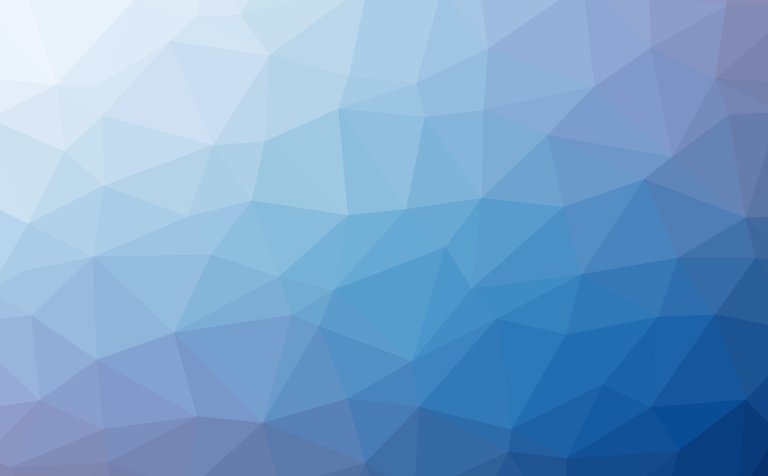
Reproduce this background procedurally as a Shadertoy shader.

```glsl
#define CELLS vec2(10.0, 6.9)
#define GRID_OFFSET vec2(0.5, 0.0)
#define JITTER 0.38
#define SEED 3.7
#define GAMMA 2.2
#define RAMP_BALANCE 0.5

// Linear RGB to white-normalised XYZ, stored by columns
const mat3 RGB_TO_XYZ = mat3(0.4339, 0.2126, 0.0177,
                             0.3762, 0.7152, 0.1095,
                             0.1899, 0.0722, 0.8728);

// Pale ice to deep navy
const vec3 BLUES[9] = vec3[9](
    vec3(0.97, 0.98, 1.00), vec3(0.87, 0.92, 0.97), vec3(0.78, 0.86, 0.94),
    vec3(0.62, 0.79, 0.88), vec3(0.42, 0.68, 0.84), vec3(0.26, 0.57, 0.78),
    vec3(0.13, 0.44, 0.71), vec3(0.03, 0.32, 0.61), vec3(0.03, 0.19, 0.42));

// Cube-root XYZ blends the same way as Lab
vec3 toPerceptual(vec3 rgb) {
    return pow(RGB_TO_XYZ * pow(rgb, vec3(GAMMA)), vec3(1.0 / 3.0));
}

vec3 toDisplay(vec3 c) {
    vec3 linearRgb = inverse(RGB_TO_XYZ) * (c * c * c);
    return pow(clamp(linearRgb, 0.0, 1.0), vec3(1.0 / GAMMA));
}

vec3 blueRamp(float t) {
    float s = clamp(t, 0.0, 1.0) * 8.0;
    int i = min(int(s), 7);
    return mix(toPerceptual(BLUES[i]), toPerceptual(BLUES[i + 1]), s - float(i));
}

// One ramp runs rightwards, the other downwards
vec3 facetColor(vec2 center) {
    vec2 uv = (center - GRID_OFFSET) / CELLS;
    return toDisplay(mix(blueRamp(uv.x), blueRamp(1.0 - uv.y), RAMP_BALANCE));
}

vec2 hash2(vec2 p) {
    vec2 q = vec2(dot(p, vec2(127.1, 311.7)), dot(p, vec2(269.5, 183.3)));
    return fract(sin(q + SEED) * 43758.5);
}

vec2 meshVertex(vec2 id) {
    return id + (hash2(id) * 2.0 - 1.0) * JITTER;
}

float cross2(vec2 a, vec2 b) {
    return a.x * b.y - a.y * b.x;
}

// Signed distance to a directed edge, positive on its left
float edgeDistance(vec2 p, vec2 a, vec2 b) {
    return cross2(normalize(b - a), p - a);
}

// Adds a facet, weighted by its pixel coverage
void addFacet(inout vec4 sum, vec2 p, vec2 a, vec2 b, vec2 c, float pixel) {
    float d = min(edgeDistance(p, a, b),
                  min(edgeDistance(p, b, c), edgeDistance(p, c, a)));
    float coverage = clamp(0.5 + d / pixel, 0.0, 1.0);
    if (coverage > 0.0)
        sum += coverage * vec4(facetColor((a + b + c) / 3.0), 1.0);
}

// True when the diagonal a-c gives the better shaped pair of triangles
bool prefersDiagonalAC(vec2 a, vec2 b, vec2 c, vec2 d) {
    float sineOfSum = cross2(c - b, a - b) * dot(a - d, c - d)
                    + dot(c - b, a - b) * cross2(a - d, c - d);
    return sineOfSum > 0.0;
}

void mainImage(out vec4 fragColor, in vec2 fragCoord) {
    vec2 p = fragCoord / iResolution.xy * CELLS + GRID_OFFSET;
    float pixel = CELLS.x / iResolution.x;
    vec4 sum = vec4(0.0);

    // Split each nearby jittered quad into two facets
    for (int y = -1; y <= 1; y++) {
        for (int x = -1; x <= 1; x++) {
            vec2 id = floor(p) + vec2(x, y);
            vec2 a = meshVertex(id);
            vec2 b = meshVertex(id + vec2(1.0, 0.0));
            vec2 c = meshVertex(id + vec2(1.0, 1.0));
            vec2 d = meshVertex(id + vec2(0.0, 1.0));
            if (prefersDiagonalAC(a, b, c, d)) {
                addFacet(sum, p, a, b, c, pixel);
                addFacet(sum, p, a, c, d, pixel);
            } else {
                addFacet(sum, p, a, b, d, pixel);
                addFacet(sum, p, b, c, d, pixel);
            }
        }
    }
    fragColor = vec4(sum.rgb / max(sum.a, 1e-4), 1.0);
}
```
